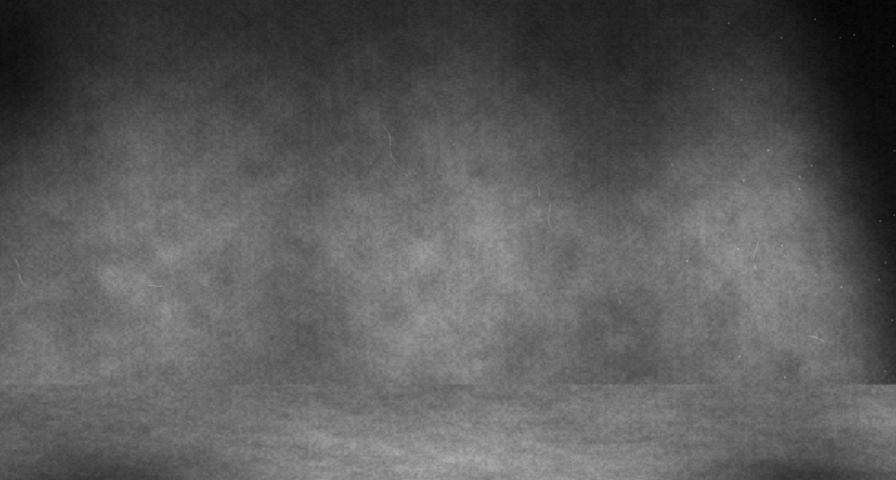
Write a WebGL 2 fragment shader that draws this background.

```glsl
#version 300 es
precision highp float;
// A dim concrete studio wall with three soft glows above a worn, lit floor.
uniform vec2 u_resolution;
out vec4 outColor;

float hash(vec2 p) {
  return fract(sin(dot(p, vec2(127.1, 311.7))) * 43758.5453);
}

float noise(vec2 p) {
  vec2 i = floor(p), f = fract(p);
  f = f * f * (3.0 - 2.0 * f);
  return mix(mix(hash(i), hash(i + vec2(1, 0)), f.x),
             mix(hash(i + vec2(0, 1)), hash(i + vec2(1, 1)), f.x), f.y);
}

// Layered noise centred on zero
float fbm(vec2 p) {
  float sum = 0.0, amp = 0.5;
  for (int i = 0; i < 6; i++) {
    sum += amp * (noise(p) - 0.5);
    p = mat2(1.6, 1.2, -1.2, 1.6) * p + 7.3;
    amp *= 0.56;
  }
  return sum;
}

// Soft elliptical pool of light or shade
float pool(vec2 uv, vec2 center, vec2 radius) {
  vec2 d = (uv - center) / radius;
  return exp(-dot(d, d));
}

float wallTone(vec2 uv) {
  float tone = mix(0.375, 0.15, smoothstep(0.42, 1.02, uv.y));
  // Three glows and the light spilling along the base
  tone += 0.12 * pool(uv, vec2(0.18, 0.53), vec2(0.12, 0.30));
  tone += 0.14 * pool(uv, vec2(0.50, 0.55), vec2(0.13, 0.36));
  tone += 0.14 * pool(uv, vec2(0.83, 0.53), vec2(0.10, 0.28));
  tone += 0.08 * pool(uv, vec2(0.48, 0.20), vec2(0.11, 0.20));
  tone += 0.08 * pool(uv, vec2(0.06, 0.20), vec2(0.12, 0.16));
  // Shade between the glows and in the upper left
  tone -= 0.05 * pool(uv, vec2(0.32, 0.35), vec2(0.07, 0.13));
  tone -= 0.04 * pool(uv, vec2(0.67, 0.75), vec2(0.08, 0.20));
  tone -= 0.12 * pool(uv, vec2(0.00, 0.80), vec2(0.08, 0.22));
  // Deep falloff at the right edge
  return tone * (1.0 - 0.77 * smoothstep(0.88, 1.02, uv.x + 0.15 * (uv.y - 0.5)));
}

float floorTone(vec2 uv) {
  float tone = 0.42 + 0.16 * pool(uv, vec2(0.52, 0.0), vec2(0.28, 0.15));
  tone -= 0.19 * pool(uv, vec2(0.12, 0.0), vec2(0.13, 0.08));
  tone -= 0.21 * pool(uv, vec2(0.90, 0.0), vec2(0.11, 0.08));
  tone += 0.06 * pool(uv, vec2(1.0, 0.10), vec2(0.06, 0.10));
  return tone - 0.05 * pool(uv, vec2(0.06, 0.14), vec2(0.15, 0.05));
}

// Sparse pale flecks, one candidate per cell
float flecks(vec2 p) {
  vec2 cell = floor(p * 34.0);
  vec2 spot = 0.2 + 0.6 * vec2(hash(cell + 3.1), hash(cell + 8.7));
  float d = length(fract(p * 34.0) - spot);
  return step(0.94, hash(cell)) * (1.0 - smoothstep(0.03, 0.12, d));
}

// Short fine scratches scattered over the wall
float scratches(vec2 p, float aspect) {
  float mark = 0.0;
  for (int i = 0; i < 16; i++) {
    float k = float(i);
    vec2 q = p - vec2(aspect * hash(vec2(k, 1.7)), 0.25 + 0.6 * hash(vec2(k, 4.2)));
    float a = 6.283 * hash(vec2(k, 9.4));
    q = mat2(cos(a), -sin(a), sin(a), cos(a)) * q;
    q.y += 0.006 * sin(q.x * 70.0);
    float reach = 0.02 + 0.04 * hash(vec2(k, 6.6));
    mark += (1.0 - smoothstep(0.0005, 0.003, abs(q.y)))
          * (1.0 - smoothstep(0.3 * reach, reach, abs(q.x)));
  }
  return mark * smoothstep(0.35, 0.65, noise(p * 90.0));
}

void main() {
  vec2 uv = gl_FragCoord.xy / u_resolution;
  float aspect = u_resolution.x / u_resolution.y;
  vec2 p = vec2(uv.x * aspect, uv.y);
  float horizon = 0.199;
  float onWall = smoothstep(horizon - 0.003, horizon + 0.003, uv.y);

  // Wall: broad stains, mottling and pale damage
  float wall = wallTone(uv);
  float stain = fbm(p * 3.5 + 2.0 * fbm(p * 2.0));
  wall *= 1.0 + 0.32 * stain + 0.32 * fbm(p * 17.0 + 31.0);
  wall += 0.09 * scratches(p, aspect) * smoothstep(0.1, 0.4, wall);
  wall += 0.16 * flecks(p) * smoothstep(0.68, 0.78, uv.x);

  // Floor: streaks flattened by perspective
  float ground = floorTone(uv);
  ground *= 1.0 + 0.28 * fbm(p * vec2(6.0, 22.0)) + 0.22 * fbm(p * vec2(30.0, 85.0));
  ground += 0.025 * exp(-abs(uv.y - horizon) * 220.0) * noise(p * vec2(14.0, 3.0));

  float tone = mix(ground, wall, onWall);
  // Fine grain follows the local brightness
  float grain = noise(p * 150.0) + noise(p * 263.0 + 17.0) - 1.0;
  tone += grain * (0.02 + 0.08 * tone);
  outColor = vec4(vec3(clamp(tone, 0.0, 1.0)), 1.0);
}
```
